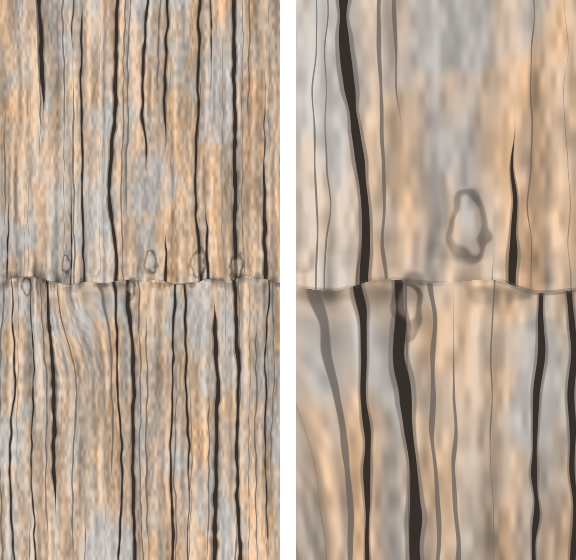
Left, the full canvas; right, a detail of the centre.
Give the GLSL for this texture, as a WebGL 2 fragment shader.

```glsl
#version 300 es
precision highp float;

uniform vec2 u_resolution;
out vec4 fragColor;

const float SEAM_HEIGHT = 1.0;
const vec3 WARM_TINT = vec3(1.21, 1.0, 0.80);
const vec3 COOL_TINT = vec3(1.03, 1.0, 0.97);
const vec3 CRACK_COLOR = vec3(0.20, 0.17, 0.15);
const vec3 CRACK_EDGE = vec3(0.40, 0.37, 0.35);

float hash(vec2 p) {
    return fract(sin(dot(p, vec2(127.1, 311.7))) * 43758.5453);
}

float noise(vec2 p) {
    vec2 cell = floor(p);
    vec2 f = fract(p);
    f = f * f * (3.0 - 2.0 * f);
    float low = mix(hash(cell), hash(cell + vec2(1.0, 0.0)), f.x);
    float high = mix(hash(cell + vec2(0.0, 1.0)), hash(cell + vec2(1.0, 1.0)), f.x);
    return mix(low, high, f.y);
}

float fbm(vec2 p) {
    float sum = 0.0;
    float weight = 0.55;
    for (int i = 0; i < 3; i++) {
        sum += weight * noise(p);
        p = p * 2.03 + 17.3;
        weight *= 0.5;
    }
    return sum;
}

// Soft-edged line that fades out when thinner than a pixel
float lineCoverage(float distance, float halfWidth, float pixel) {
    float edge = 0.6 * pixel;
    float cover = 1.0 - smoothstep(halfWidth - edge, halfWidth + edge, distance);
    return cover * clamp(halfWidth / edge, 0.0, 1.0);
}

// Wandering vertical splits: x = core, y = worn border
vec2 cracks(vec2 p, float count, float seed, float width, float gap, float pixel) {
    vec2 result = vec2(0.0);
    float column = floor(p.x * count);
    for (int i = -1; i <= 1; i++) {
        float id = column + float(i);
        float size = hash(vec2(id, seed));
        float shift = hash(vec2(id, seed + 3.7)) - 0.5;
        float sway = (noise(vec2(p.y * 3.0, id + seed)) - 0.5) * 0.22;
        float jag = (noise(vec2(p.y * 22.0, id + seed + 9.0)) - 0.5) * 0.006;
        float center = (id + 0.5 + shift * 0.7 + sway) / count + jag;
        float presence = noise(vec2(p.y * 1.7 + size * 8.0, id + seed + 21.0));
        float taper = smoothstep(gap, gap + 0.3, presence);
        float ragged = 0.7 + 0.6 * noise(vec2(p.y * 35.0, id + seed));
        float halfWidth = width * (0.35 + 1.2 * size * size) * taper * ragged;
        float d = abs(p.x - center);
        result.x = max(result.x, lineCoverage(d, halfWidth, pixel));
        result.y = max(result.y, lineCoverage(d, halfWidth * 1.8, pixel * 1.6));
    }
    return result;
}

// Pale worn knots scattered along the seam: x = body, y = dark rim
vec2 knots(vec2 p, float seam) {
    vec2 result = vec2(0.0);
    for (int i = 0; i < 6; i++) {
        float id = float(i);
        float x = (id + hash(vec2(id, 5.2))) / 6.0;
        float y = seam + (hash(vec2(id, 8.4)) - 0.4) * 0.12;
        vec2 radius = vec2(0.016, 0.032) * (0.6 + 0.6 * hash(vec2(id, 2.9)));
        float r = length((p - vec2(x, y)) / radius) + (noise(p * 60.0) - 0.5) * 0.8;
        result.x = max(result.x, 1.0 - smoothstep(0.5, 1.1, r));
        result.y = max(result.y, 1.0 - smoothstep(0.1, 0.35, abs(r - 1.25)));
    }
    return result;
}

void main() {
    vec2 p = gl_FragCoord.xy / u_resolution.x;
    float pixel = 1.0 / u_resolution.x;

    // Two boards meet at a ragged seam
    float seam = SEAM_HEIGHT + (noise(vec2(p.x * 16.0, 4.0)) - 0.5) * 0.035;
    float upper = step(seam, p.y);
    float seed = 11.0 + upper * 26.0;

    // Grain leans sideways beneath the seam
    float leanCenter = (p.x - 0.27) / 0.11;
    float lean = exp(-leanCenter * leanCenter) * smoothstep(0.62, 1.0, p.y) * (1.0 - upper);
    vec2 q = p + vec2(0.085 * lean, 0.0);
    q.x += (noise(vec2(q.x * 7.0, q.y * 3.0 + seed)) - 0.5) * 0.014;
    q.x += (noise(vec2(q.x * 20.0, q.y * 14.0 + seed)) - 0.5) * 0.005;

    // Long fibres, fine streaks and rough speckle
    float fibre = noise(vec2(q.x * 75.0, q.y * 3.0 + seed));
    float streak = noise(vec2(q.x * 34.0 + 40.0, q.y * 1.6 + seed));
    float speckle = noise(vec2(q.x * 130.0, q.y * 42.0 + seed));
    float tone = 0.69 + 0.27 * (fibre - 0.5) + 0.16 * (streak - 0.5);
    tone += 0.17 * (speckle - 0.5);
    float patches = fbm(vec2(p.x * 5.0, p.y * 4.5) + seed);
    tone += 0.10 * (patches - 0.48);

    // Warm and weathered bands
    float band = noise(vec2(q.x * 26.0 + 9.0, q.y * 2.5 + seed));
    float fleck = noise(vec2(q.x * 60.0 + 31.0, q.y * 13.0 + seed));
    float warmth = 0.58 + 0.75 * (band - 0.5) + 0.6 * (fleck - 0.5);
    warmth += 0.22 * (smoothstep(0.35, 0.75, p.x) - 0.5);
    float weathered = smoothstep(0.53, 0.70, patches);
    warmth -= 0.5 * weathered;
    tone = mix(tone, 0.71 + 0.12 * (speckle - 0.5), 0.35 * weathered);

    // Knots and dirt at the seam
    vec2 knot = knots(p, seam);
    tone = mix(tone, 0.75 + 0.1 * (speckle - 0.5), 0.7 * knot.x);
    float seamDistance = abs(p.y - seam);
    float dirt = exp(-seamDistance * 40.0) * smoothstep(0.35, 0.75, noise(p * vec2(38.0, 55.0)));
    tone -= 0.26 * dirt + 0.16 * knot.y;
    tone = clamp(tone, 0.2, 0.83);
    vec3 color = tone * mix(COOL_TINT, WARM_TINT, clamp(warmth, 0.0, 1.0));

    // Hairline splits under the deep ones
    vec2 hairline = cracks(q, 33.0, seed + 50.0, 0.0023, 0.34, pixel);
    vec2 deep = cracks(q, 11.0, seed, 0.0052, 0.20, pixel);
    color = mix(color, CRACK_EDGE, 0.75 * hairline.x);
    color = mix(color, CRACK_EDGE, 0.55 * deep.y);
    color = mix(color, CRACK_COLOR, 0.95 * deep.x * (1.0 - 0.6 * knot.x));
    float seamLine = lineCoverage(seamDistance, 0.003, pixel);
    color = mix(color, CRACK_EDGE, 0.5 * seamLine * noise(vec2(p.x * 25.0, 2.0)));

    fragColor = vec4(clamp(color, 0.0, 1.0), 1.0);
}
```
